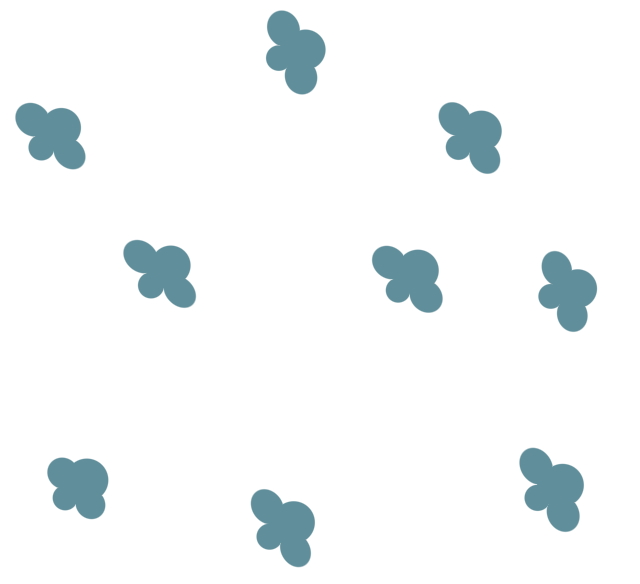
Write a Shadertoy shader that draws this pattern.

```glsl
const vec3 PAPER = vec3(1.0);
const vec3 TEAL = vec3(0.376, 0.557, 0.604);
const float GRID = 3.0;       // cells per side of the tile
const float JITTER = 0.17;    // wander of each cluster, in tile units
const float QUARTER = 1.5708;

float hash(vec2 cell, float salt) {
    return fract(sin(dot(cell, vec2(127.1, 311.7)) + salt * 74.7 + 1.3) * 43758.5453);
}

vec2 polar(float angle, float radius) {
    return radius * vec2(cos(angle), sin(angle));
}

// Ellipse pushed out along an angle, with its long axis pointing outwards
float lobe(vec2 p, float angle, float reach, vec2 radii) {
    vec2 axis = polar(angle, 1.0);
    vec2 q = vec2(dot(p, axis) - reach, dot(p, vec2(-axis.y, axis.x)));
    return (length(q / radii) - 1.0) * min(radii.x, radii.y);
}

// Four unequal lobes around a small core
float cluster(vec2 p, vec2 cell) {
    float turn = mix(0.02, 0.85, hash(cell, 1.0));
    float stretch = hash(cell, 2.0);
    float longReach = mix(0.031, 0.050, stretch);
    float lowReach = mix(0.036, 0.047, stretch);
    float smallSize = mix(0.0195, 0.0225, hash(cell, 3.0));
    vec2 longRadii = vec2(mix(0.027, 0.034, stretch), mix(0.025, 0.028, hash(cell, 4.0)));
    vec2 lowRadii = vec2(mix(0.026, 0.033, stretch), mix(0.023, 0.028, hash(cell, 5.0)));

    float d = length(p) - 0.026;
    d = min(d, lobe(p, turn, 0.021, vec2(mix(0.033, 0.037, hash(cell, 6.0)))));
    d = min(d, lobe(p, turn + QUARTER + 0.18, longReach, longRadii));
    d = min(d, lobe(p, turn + 2.0 * QUARTER + 0.15, 0.027, vec2(smallSize)));
    d = min(d, lobe(p, turn - QUARTER + 0.08, lowReach, lowRadii));
    return d;
}

// Sheared grid of wandering cluster centres
vec2 clusterCentre(vec2 cell) {
    vec2 wander = vec2(hash(cell, 7.0), hash(cell, 8.0)) - 0.5;
    float shear = cell.y / GRID;
    return (cell + vec2(shear, 0.0) + 0.5) / GRID + wander * JITTER;
}

// Shortest offset on the repeating tile
vec2 wrapOffset(vec2 offset) {
    return offset - floor(offset + 0.5);
}

float scatter(vec2 uv, vec2 tileSize) {
    float d = 1.0;
    for (float row = 0.0; row < GRID; row++) {
        for (float col = 0.0; col < GRID; col++) {
            vec2 cell = vec2(col, row);
            vec2 p = wrapOffset(uv - clusterCentre(cell)) * tileSize;
            d = min(d, cluster(p, cell));
        }
    }
    return d;
}

void mainImage(out vec4 fragColor, in vec2 fragCoord) {
    vec2 uv = fragCoord / iResolution.xy;
    vec2 tileSize = vec2(iResolution.x / iResolution.y, 1.0);
    float edge = 0.8 / iResolution.y;

    float ink = 1.0 - smoothstep(-edge, edge, scatter(uv, tileSize));
    fragColor = vec4(mix(PAPER, TEAL, ink), 1.0);
}
```
